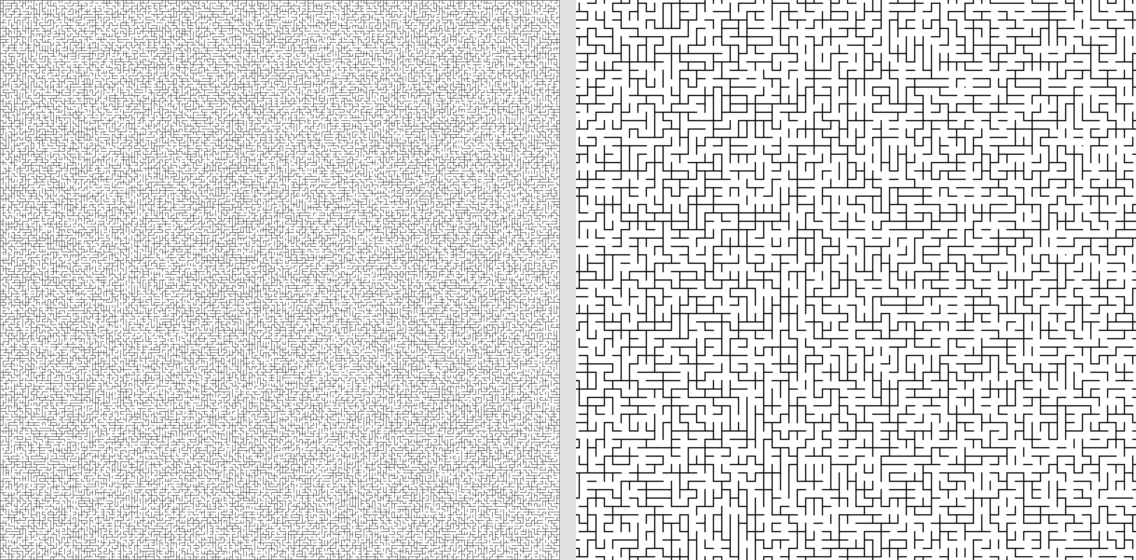
Left, the full canvas; right, a detail of the centre.
A Shadertoy shader for this pattern:

```glsl
const float CELLS = 200.0;

// Random weight of the edge whose midpoint is m (half-cell units)
float weight(vec2 m) {
    return fract(sin(dot(m, vec2(12.9898, 78.233))) * 43758.5453);
}

// Is there a wall on the edge with midpoint m, running along dir?
// Keep the lightest edge at each corner, drop the heaviest around each cell,
// and let the weight decide the rest.
bool isWall(vec2 m, vec2 dir) {
    vec2 fromCentre = abs(m - CELLS);
    float outermost = max(fromCentre.x, fromCentre.y);
    if (outermost > CELLS) return false;
    if (outermost == CELLS) return true;

    vec2 side = dir.yx;
    float w = weight(m);
    bool lightest = false, heaviest = false;
    for (float s = -1.0; s < 2.0; s += 2.0) {
        vec2 corner = m + s * dir, cell = m + s * side;
        float rivalMin = min(weight(corner + s * dir),
                             min(weight(corner + side), weight(corner - side)));
        float rivalMax = max(weight(cell + s * side),
                             max(weight(cell + dir), weight(cell - dir)));
        lightest = lightest || w < rivalMin;
        heaviest = heaviest || w > rivalMax;
    }
    return lightest || (!heaviest && w < 0.5);
}

// Soft step: running integral of a tent filter of radius 1
vec2 softStep(vec2 x) {
    x = clamp(x, -1.0, 1.0);
    return 0.5 + x - 0.5 * x * abs(x);
}

void mainImage(out vec4 fragColor, in vec2 fragCoord) {
    // Maze coordinates, with room for the outer wall
    float size = min(iResolution.x, iResolution.y);
    float scale = (CELLS + 0.3) / size;
    vec2 p = (fragCoord - 0.5 * iResolution.xy) * scale + 0.5 * CELLS;

    // Position around the nearest grid corner, in filter radii
    float radius = min(scale, 0.43);
    vec2 corner = floor(p + 0.5);
    vec2 q = (p - corner) / radius;
    float halfWidth = 0.071 / radius;

    // Joint at the corner plus up to four wall arms
    vec2 across = softStep(q + halfWidth) - softStep(q - halfWidth);
    vec2 fromCorner = abs(corner - 0.5 * CELLS);
    float inside = step(max(fromCorner.x, fromCorner.y), 0.5 * CELLS);
    float ink = inside * across.x * across.y;
    for (float s = -1.0; s < 2.0; s += 2.0) {
        vec2 along = softStep(s * q - halfWidth);
        vec2 right = vec2(1.0, 0.0), up = vec2(0.0, 1.0);
        if (isWall(2.0 * corner + s * right, right)) ink += along.x * across.y;
        if (isWall(2.0 * corner + s * up, up)) ink += along.y * across.x;
    }

    fragColor = vec4(vec3(1.0 - clamp(ink, 0.0, 1.0)), 1.0);
}
```
